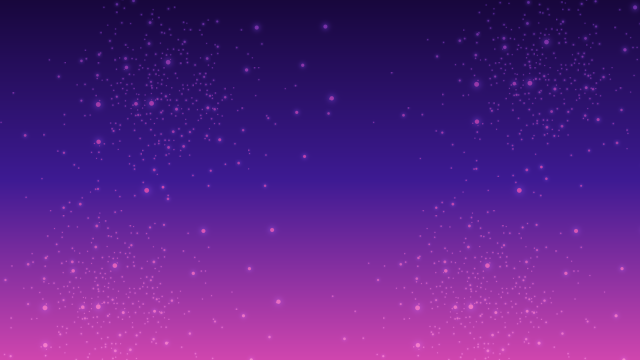
A WebGL 2 fragment shader for this background:

```glsl
#version 300 es
precision highp float;

uniform vec2 u_resolution;
out vec4 outColor;

// Sky, from the lower edge to the upper edge
const vec3 SKY_LOW = vec3(0.815, 0.272, 0.682);
const vec3 SKY_MID = vec3(0.240, 0.102, 0.575);
const vec3 SKY_HIGH = vec3(0.092, 0.026, 0.235);
const float MID_HEIGHT = 0.5;

// Star tints by height
const vec3 STAR_LOW = vec3(0.98, 0.52, 0.81);
const vec3 STAR_MID = vec3(0.82, 0.27, 0.67);
const vec3 STAR_HIGH = vec3(0.42, 0.18, 0.67);
const vec3 GLOW_TINT = vec3(0.42, 0.22, 0.85);
const float GLOW_WIDTH = 2.2;
const float GLOW_STRENGTH = 0.32;

// Cluster centres, in units of the canvas height
const int CLUSTER_COUNT = 4;
const vec2 CLUSTERS[CLUSTER_COUNT] = vec2[](
    vec2(0.301, 0.194), vec2(1.336, 0.194),
    vec2(0.449, 0.759), vec2(1.500, 0.815));
const vec2 HEART_OFFSET = vec2(-0.028, -0.046);
const float HEART_RADIUS = 0.0065;

// A layer of stars that thins out away from its centre
struct Layer {
    float cell;
    float radius;
    float density;
    float opacity;
    vec2 spread;
    vec2 drift;
    float seed;
};
const Layer DUST = Layer(0.014, 0.0022, 0.62, 0.65, vec2(0.18), vec2(0.0), 3.0);
const Layer SPARKS = Layer(0.050, 0.0038, 0.60, 0.80, vec2(0.27, 0.25), vec2(0.0), 17.0);
const Layer BEACONS = Layer(0.115, 0.0070, 0.68, 0.95, vec2(0.38, 0.28), vec2(0.10, -0.06), 41.0);

vec3 hash3(vec2 p) {
    vec3 q = fract(vec3(p.xyx) * vec3(0.1031, 0.1030, 0.0973));
    q += dot(q, q.yxz + 33.33);
    return fract((q.xxy + q.yzz) * q.zyx);
}

vec3 threeStop(vec3 low, vec3 mid, vec3 high, float y) {
    vec3 lower = mix(low, mid, clamp(y / MID_HEIGHT, 0.0, 1.0));
    return mix(lower, high, clamp((y - MID_HEIGHT) / (1.0 - MID_HEIGHT), 0.0, 1.0));
}

// x: solid disc, y: soft halo
vec2 star(vec2 offset, float radius, float pixel) {
    float d = length(offset);
    float halo = d / (GLOW_WIDTH * radius);
    float edge = 0.7 * pixel;
    return vec2(1.0 - smoothstep(radius - edge, radius + edge, d), exp(-halo * halo));
}

vec2 starLayer(vec2 p, Layer layer, float pixel) {
    // Shift each row of cells to hide the grid
    float row = floor(p.y / layer.cell);
    float shift = hash3(vec2(row + 200.0, layer.seed)).x;
    vec2 id = vec2(floor(p.x / layer.cell + shift), row);

    vec3 rnd = hash3(id + 200.0 + layer.seed);
    vec2 center = (id + mix(vec2(0.2), vec2(0.8), rnd.xy) - vec2(shift, 0.0)) * layer.cell;
    vec2 q = (center - layer.drift) / layer.spread;
    float present = step(rnd.z, layer.density * exp(-dot(q, q)));
    float radius = layer.radius * mix(0.5, 1.0, fract(rnd.x * 37.0));
    return star(p - center, radius, pixel) * present * layer.opacity;
}

void main() {
    float pixel = 1.0 / u_resolution.y;
    vec2 p = gl_FragCoord.xy * pixel;

    // Every cluster repeats the same scatter of stars
    vec2 light = vec2(0.0);
    for (int i = 0; i < CLUSTER_COUNT; i++) {
        vec2 local = p - CLUSTERS[i];
        light = max(light, starLayer(local, DUST, pixel));
        light = max(light, starLayer(local, SPARKS, pixel));
        light = max(light, starLayer(local, BEACONS, pixel));
        light = max(light, star(local - HEART_OFFSET, HEART_RADIUS, pixel));
    }

    // Sky, then halos, then discs
    vec3 color = threeStop(SKY_LOW, SKY_MID, SKY_HIGH, p.y);
    vec3 tint = threeStop(STAR_LOW, STAR_MID, STAR_HIGH, p.y);
    color += GLOW_TINT * GLOW_STRENGTH * light.y * (1.0 - color);
    color = mix(color, tint, light.x);
    outColor = vec4(color, 1.0);
}
```
